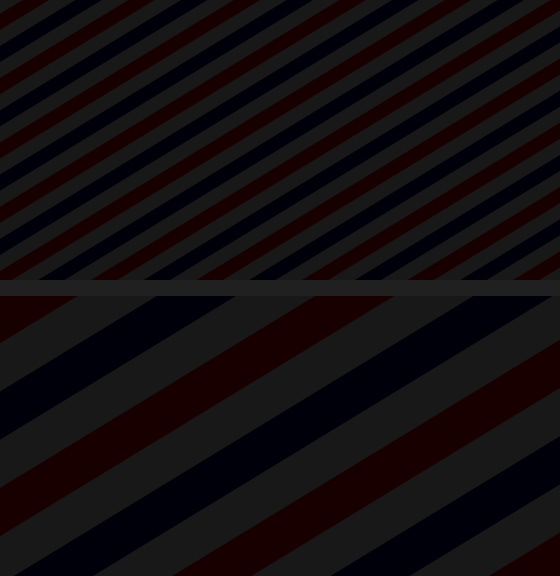
Top: the whole. Bottom: its middle third, enlarged.
Reproduce this pattern procedurally as a Shadertoy shader.

```glsl
// Coverage of a quarter-period band centred on whole values of phase
float band(float phase, float blur) {
    float dist = abs(fract(phase + 0.5) - 0.5);
    return 1.0 - smoothstep(-blur, blur, dist - 0.125);
}

void mainImage(out vec4 fragColor, in vec2 fragCoord) {
    vec2 uv = fragCoord / iResolution.y;

    // Diagonal phase: one unit spans a red and a navy stripe with their gaps
    vec2 frequency = vec2(2.653, -4.354);
    float phase = dot(vec2(uv.x, uv.y - 1.0), frequency) - 0.34;
    float blur = 0.6 * length(frequency) / iResolution.y;

    // Alternating stripes over charcoal
    vec3 color = vec3(0.094);
    color = mix(color, vec3(0.094, 0.0, 0.0), band(phase, blur));
    color = mix(color, vec3(0.0, 0.0, 0.038), band(phase - 0.5, blur));

    fragColor = vec4(color, 1.0);
}
```
